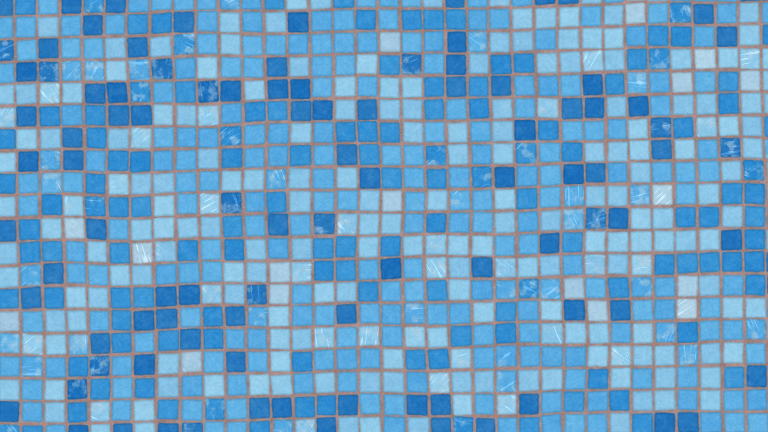
Reproduce this texture procedurally as a Shadertoy shader.

```glsl
// Weathered mosaic of small blue glass tiles set in brownish grout
const float ROWS = 19.07;             // tiles per canvas height
const float TILT = 0.018;             // rotation of the grid in radians
const vec2 ANCHOR = vec2(0.852, 0.586); // centre of one tile, in canvas heights

const vec3 GROUT = vec3(0.64, 0.53, 0.52);
const vec3 DEEP  = vec3(0.14, 0.46, 0.74);
const vec3 BLUE  = vec3(0.21, 0.57, 0.83);
const vec3 SKY   = vec3(0.36, 0.68, 0.89);
const vec3 PALE  = vec3(0.55, 0.78, 0.91);
const vec3 CHALK = vec3(0.73, 0.82, 0.88);

float hash(vec2 p) {
    return fract(sin(dot(p, vec2(127.1, 311.7))) * 43758.5453);
}

vec2 hash2(vec2 p) {
    return vec2(hash(p), hash(p + 37.3));
}

float noise(vec2 p) {
    vec2 i = floor(p), f = fract(p);
    f = f * f * (3.0 - 2.0 * f);
    return mix(mix(hash(i), hash(i + vec2(1, 0)), f.x),
               mix(hash(i + vec2(0, 1)), hash(i + vec2(1, 1)), f.x), f.y);
}

float fbm(vec2 p) {
    float sum = 0.0, amp = 0.5;
    for (int k = 0; k < 4; k++) {
        sum += amp * noise(p);
        p = p * 2.03 + 11.7;
        amp *= 0.5;
    }
    return sum;
}

float roundedBox(vec2 p, vec2 halfSize, float radius) {
    vec2 d = abs(p) - halfSize + radius;
    return length(max(d, 0.0)) + min(max(d.x, d.y), 0.0) - radius;
}

// Signed distance to one hand-set tile, slightly shifted, turned and uneven
float tileDistance(vec2 local, vec2 id, vec2 grid) {
    vec2 shift = (hash2(id + 5.1) - 0.5) * 0.06;
    vec2 halfSize = 0.447 + 0.025 * (hash2(id + 9.7) - 0.5);
    float turn = (hash(id + 2.9) - 0.5) * 0.07;
    vec2 p = local - shift;
    p += turn * vec2(-p.y, p.x);
    float ripple = (noise(grid * 5.0) - 0.5) * 0.035;
    return roundedBox(p, halfSize, 0.09) + ripple;
}

// Glass colour: four shades picked at random, with small drift between tiles
vec3 glassColor(vec2 id) {
    float pick = hash(id);
    vec3 color = pick < 0.13 ? DEEP : pick < 0.33 ? BLUE : pick < 0.66 ? SKY : PALE;
    color = mix(color, CHALK, 0.6 * step(0.965, pick));
    vec3 drift = vec3(0.07, 0.055, 0.025) * (hash(id + 17.0) - 0.5);
    return color + drift;
}

// Chalky clouds, fine grain and faint scratches on the glass
vec3 weather(vec3 color, vec2 grid, vec2 id) {
    float wear = step(0.86, hash(id + 23.0));
    float cloud = smoothstep(0.42, 0.72, fbm(grid * 3.5 + id));
    color = mix(color, CHALK, cloud * (0.08 + 0.42 * wear));
    float angle = 6.283 * hash(id + 41.0);
    vec2 along = vec2(cos(angle), sin(angle));
    vec2 streak = vec2(dot(grid, along) * 1.5, dot(grid, vec2(-along.y, along.x)) * 14.0);
    color += 0.12 * wear * smoothstep(0.7, 0.95, noise(streak));
    return color + 0.045 * (noise(grid * 13.0) - 0.5) + 0.05 * (fbm(grid * 4.0) - 0.47);
}

void mainImage(out vec4 fragColor, in vec2 fragCoord) {
    // Tilted grid with a gentle wander of the rows and columns
    vec2 p = fragCoord / iResolution.y - ANCHOR;
    float c = cos(TILT), s = sin(TILT);
    vec2 grid = vec2(c * p.x + s * p.y, c * p.y - s * p.x) * ROWS + 0.5;
    grid += 0.18 * (vec2(noise(grid * 0.3), noise(grid * 0.3 + 50.0)) - 0.5);
    vec2 id = floor(grid);
    vec2 local = grid - id - 0.5;

    // Tile face and its softened edge
    float pixel = ROWS / iResolution.y;
    float soft = max(0.045, 0.7 * pixel);
    float d = tileDistance(local, id, grid);
    float cover = 1.0 - smoothstep(-soft, soft, d);
    vec3 glass = weather(glassColor(id), grid, id);
    glass *= 1.0 - 0.12 * smoothstep(-0.12, 0.0, d);

    // Sandy grout
    vec3 grout = GROUT * (0.88 + 0.24 * fbm(grid * 2.5 + 80.0));
    grout += 0.06 * (noise(grid * 14.0) - 0.5);

    fragColor = vec4(clamp(mix(grout, glass, cover), 0.0, 1.0), 1.0);
}
```
